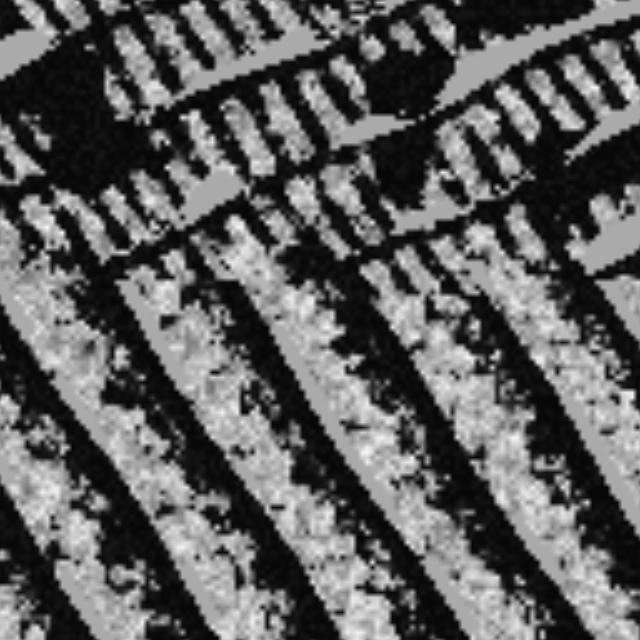
A Shadertoy shader for this texture:

```glsl
const float CELLS = 128.0;                 // grain cells across the canvas
const vec2 ACROSS = vec2(0.838, 0.545);    // normal of the diagonal rows
const vec2 ALONG = vec2(0.545, -0.838);    // direction of the rows
const vec2 BAND_NORMAL = vec2(-0.42, 0.906);
const float ROW_PERIOD = 0.16;
const float ROW_PHASE = 0.80;
const float RIB_PERIOD = 0.058;
const float BAND_PERIOD = 0.166;
const float BAND_OFFSET = 0.48;
const float HORIZON = 0.57;                // wide rows below, short ribs above
const float CLUMP_SCALE = 24.0;
const float BLACK = 0.025;
const float FLAT_GRAY = 0.665;
const float LIGHT = 0.69;

float hash(vec2 p) {
    vec3 q = fract(p.xyx * vec3(0.1031, 0.1030, 0.0973));
    q += dot(q, q.yzx + 33.33);
    return fract((q.x + q.y) * q.z);
}

float valueNoise(vec2 p) {
    vec2 i = floor(p), f = fract(p);
    f = f * f * (3.0 - 2.0 * f);
    return mix(mix(hash(i), hash(i + vec2(1, 0)), f.x),
               mix(hash(i + vec2(0, 1)), hash(i + vec2(1, 1)), f.x), f.y);
}

// Distance to the nearest scattered clump centre
float cellular(vec2 p) {
    vec2 i = floor(p);
    float nearest = 2.0;
    for (int y = -1; y <= 1; y++)
        for (int x = -1; x <= 1; x++) {
            vec2 c = i + vec2(x, y);
            vec2 centre = c + 0.15 + 0.7 * vec2(hash(c + 7.0), hash(c + 61.0));
            nearest = min(nearest, distance(p, centre));
        }
    return nearest;
}

// Wide rows: x is the density of light grains, y marks the flat rim
vec2 wideRows(float rowPos, float along, float clump, vec2 p) {
    float s = fract(rowPos);
    float id = floor(rowPos);
    float edge = s + 0.28 * (clump - 0.42);
    float body = smoothstep(0.0, 0.05, s) * (1.0 - smoothstep(0.46, 0.60, edge));
    float scatter = smoothstep(0.46, 0.54, s) * (1.0 - smoothstep(0.76, 0.88, s));
    float density = mix(-0.25, 1.02 - 0.6 * smoothstep(0.45, 0.8, clump), body);
    density += (1.0 - body) * scatter * (0.2 + 0.75 * valueNoise(p * 32.0));
    float rim = step(0.02, s) * step(s, 0.17)
              * step(0.56, valueNoise(vec2(along * 9.0, id * 5.0 + 2.0)));
    return vec2(density, rim);
}

// Short ribs between slanted bands: density and flat patches
vec2 shortRibs(float across, float clump, vec2 p) {
    float w = (dot(p, BAND_NORMAL) - BAND_OFFSET) / BAND_PERIOD;
    w += 0.06 * sin(p.x * 15.0 + floor(w) * 2.0);
    float line = floor(w + 0.5);
    float t = w - line;
    float r = fract(across / RIB_PERIOD + hash(vec2(floor(w), 3.0)));
    float rib = smoothstep(0.0, 0.16, r) * (1.0 - smoothstep(0.52, 0.74, r));
    float density = mix(0.12, 0.90, rib) - 0.45 * (clump - 0.4);
    density += 0.55 * (valueNoise(p * 26.0 + 9.0) - 0.5);
    density -= 0.95 * smoothstep(0.62, 0.80, valueNoise(p * 8.0 + 4.0));
    density -= 0.75 * (1.0 - smoothstep(0.04, 0.11, abs(t + 0.12)));
    float taper = valueNoise(vec2(p.x * 9.0, line * 7.0 + 1.0)) - 0.52;
    float patchMask = step(-0.06, t) * step(t, min(0.18, taper * 0.9));
    return vec2(density, patchMask);
}

// Brightness of one grain cell
float grain(vec2 cell) {
    vec2 p = (cell + 0.5) / CELLS;
    float across = dot(p, ACROSS) + 0.006 * sin(p.y * 17.0 + p.x * 5.0);
    float along = dot(p, ALONG);
    float clump = cellular(p * CLUMP_SCALE);
    float rowPos = across / ROW_PERIOD - ROW_PHASE;
    float start = HORIZON + 0.10 * (hash(vec2(floor(rowPos), 17.0)) - 0.5);

    vec2 field = p.y < start ? wideRows(rowPos, along, clump, p)
                             : shortRibs(across, clump, p);

    float white = hash(cell + 131.0);
    float soft = valueNoise(cell * 0.55 + 43.0);
    float lit = smoothstep(-0.17, 0.17, field.x - mix(white, soft, 0.5));
    float tone = LIGHT + 0.30 * (hash(cell + 311.0) - 0.5)
               + 0.26 * (valueNoise(cell * 0.4 + 80.0) - 0.5)
               + 0.16 * (0.42 - clump);
    float dark = BLACK + 0.07 * white * white;
    return mix(mix(dark, tone, lit), FLAT_GRAY, field.y);
}

void mainImage(out vec4 fragColor, in vec2 fragCoord) {
    vec2 g = fragCoord / iResolution.xy * CELLS - 0.5;
    vec2 i = floor(g), f = fract(g);

    // Blend neighbouring cells for soft grain edges
    float low = mix(grain(i), grain(i + vec2(1, 0)), f.x);
    float high = mix(grain(i + vec2(0, 1)), grain(i + vec2(1, 1)), f.x);
    fragColor = vec4(vec3(clamp(mix(low, high, f.y), 0.0, 1.0)), 1.0);
}
```
